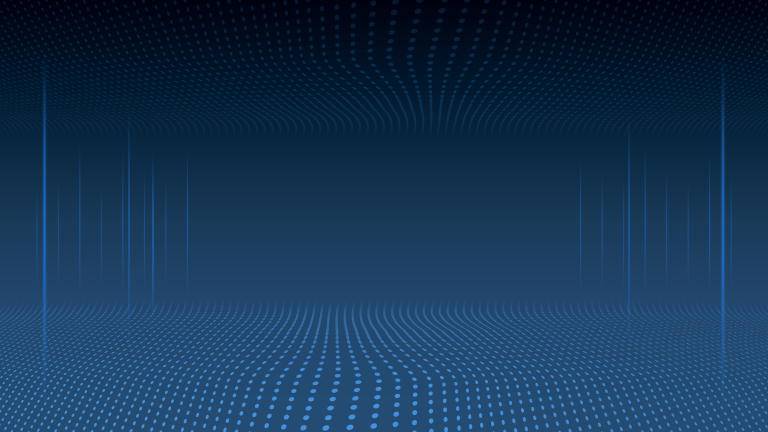
Reproduce this background procedurally as a WebGL 1 fragment shader.

```glsl
precision highp float;

// A dark blue hall: a vertical gradient, two undulating dotted planes
// receding to separate horizons, and thin vertical light beams at the sides.
// The ceiling plane is the floor plane turned by half a revolution.

#define FLOOR_HORIZON 0.31
#define CEILING_HORIZON 0.675
#define DOT_RADIUS vec2(0.14, 0.25)
#define SWAY 0.13
#define ROW_WAVE 1.0
#define FLOOR_COLOR vec3(0.27, 0.60, 0.92)
#define CEILING_COLOR vec3(0.07, 0.29, 0.45)
#define BEAM_COLOR vec3(0.11, 0.46, 0.86)
#define THIN_BEAMS 8

uniform vec2 u_resolution;

float hash(float n) {
    return fract(sin(n * 91.37) * 4375.85);
}

vec3 backdrop(float y) {
    vec3 c = mix(vec3(0.14, 0.30, 0.45), vec3(0.135, 0.28, 0.43), smoothstep(0.0, 0.3, y));
    c = mix(c, vec3(0.10, 0.23, 0.35), clamp((y - 0.30) / 0.18, 0.0, 1.0));
    c = mix(c, vec3(0.04, 0.16, 0.26), clamp((y - 0.48) / 0.17, 0.0, 1.0));
    c = mix(c, vec3(0.00, 0.095, 0.18), clamp((y - 0.65) / 0.15, 0.0, 1.0));
    return mix(c, vec3(0.00, 0.005, 0.06), clamp((y - 0.80) / 0.20, 0.0, 1.0));
}

// Column and row coordinates; p.x is centred, p.y is the depth below the horizon.
vec2 planeGrid(vec2 p) {
    float d = max(p.y, 0.0);
    float bend = smoothstep(0.03, 0.20, d) - 0.12 * sin(min(d * 42.0, 3.14159));
    float swing = mix(-0.6, 1.0, smoothstep(-0.38, 0.20, p.x));
    float x = p.x + 0.02 - SWAY * bend * swing;
    float column = (x + 0.20 * x * x * x) / (0.0185 + 0.025 * d);
    float row = log(1.0 + 18.75 * d) / 0.070 * (1.0 + 0.55 * p.x * p.x);
    row += ROW_WAVE * sin(4.5 * p.x + 0.8) * smoothstep(0.0, 0.2, d);
    return vec2(column, row);
}

// Antialiased dots that stretch into column lines near the middle of the horizon.
float dottedPlane(vec2 p, float px) {
    vec2 g = planeGrid(p);
    vec2 gx = planeGrid(p + vec2(px, 0.0)) - g;
    vec2 gy = planeGrid(p + vec2(0.0, px)) - g;
    vec2 footprint = vec2(length(vec2(gx.x, gy.x)), length(vec2(gx.y, gy.y)));
    float dense = smoothstep(0.30, 0.65, footprint.y);
    float central = 0.85 * exp(-9.0 * p.x * p.x) * (1.0 - smoothstep(0.06, 0.15, p.y));
    float merge = max(dense, central);
    vec2 cell = (fract(g) - 0.5) / DOT_RADIUS;
    vec2 slope = footprint / DOT_RADIUS;
    cell.y *= 1.0 - merge;
    slope.y *= 1.0 - merge;
    float q = length(cell);
    float soft = max(length(cell * slope) / max(q, 0.001), 0.05);
    float cover = clamp((1.0 - q) / soft + 0.5, 0.0, 1.0);
    cover *= min(1.0, 1.2 / soft) * mix(1.0, 0.6, merge);
    return cover * smoothstep(0.0, 0.05, p.y);
}

// A vertical streak that fades towards both ends.
float beam(vec2 p, vec2 center, float halfLength, float width, float px) {
    float w = max(width, 0.6 * px);
    float across = (p.x - center.x) / w;
    float along = clamp(abs(p.y - center.y) / halfLength, 0.0, 1.0);
    float fade = 1.0 - along * along;
    return exp(-across * across) * fade * sqrt(fade) * width / w;
}

float sideBeams(vec2 p, float aspect, float px) {
    float light = 0.0;
    // Tall beams
    light += 0.80 * beam(p, vec2(0.0580 * aspect, 0.47), 0.43, 0.0036, px);
    light += 0.80 * beam(p, vec2(0.9414 * aspect, 0.46), 0.43, 0.0036, px);
    light += 0.70 * beam(p, vec2(0.1680 * aspect, 0.47), 0.29, 0.0016, px);
    light += 0.70 * beam(p, vec2(0.8190 * aspect, 0.46), 0.29, 0.0016, px);
    light += 0.75 * beam(p, vec2(0.1992 * aspect, 0.445), 0.21, 0.0018, px);
    // Fine beams, evenly stepped inwards from each side
    for (int i = 0; i < THIN_BEAMS; i++) {
        float n = float(i);
        float x = 0.048 + 0.028 * n;
        for (int side = 0; side < 2; side++) {
            float s = float(side);
            float seed = hash(n + 11.0 * s + 1.0);
            vec2 center = vec2(mix(x, 1.0 - x, s) * aspect, 0.45 + 0.04 * seed);
            float halfLength = mix(0.12, 0.19, seed);
            light += mix(0.30, 0.55, seed) * beam(p, center, halfLength, 0.0014, px);
        }
    }
    return min(light, 1.0);
}

void main() {
    float px = 1.0 / u_resolution.y;
    float aspect = u_resolution.x * px;
    vec2 p = gl_FragCoord.xy * px;
    float x = p.x - 0.5 * aspect;
    vec3 color = backdrop(p.y);

    // Ceiling and floor
    float up = p.y - CEILING_HORIZON;
    float down = FLOOR_HORIZON - p.y;
    float ceilingAlpha = mix(0.55, 0.30, smoothstep(0.08, 0.32, up));
    float floorAlpha = mix(0.55, 0.90, smoothstep(0.0, 0.25, down));
    floorAlpha *= 1.0 - 0.30 * smoothstep(0.15, 0.90, x);
    color = mix(color, CEILING_COLOR, ceilingAlpha * dottedPlane(vec2(-x, up), px));
    color = mix(color, FLOOR_COLOR, floorAlpha * dottedPlane(vec2(x, down), px));

    // Light beams
    color = mix(color, BEAM_COLOR, sideBeams(p, aspect, px));
    gl_FragColor = vec4(color, 1.0);
}
```
